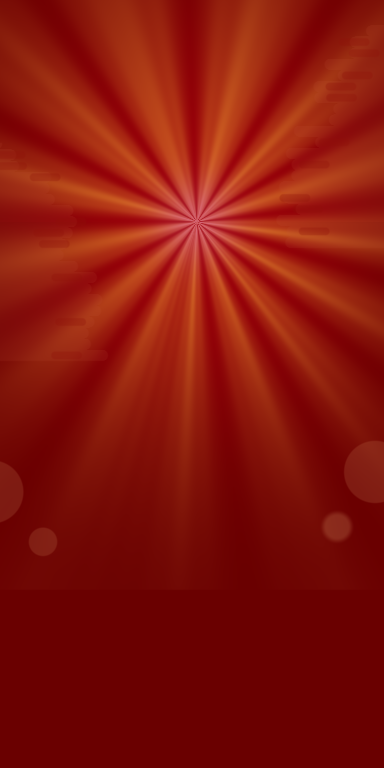
Reproduce this background procedurally as a WebGL 1 fragment shader.

```glsl
precision highp float;
// A red and orange sunburst fading into a flat deep red floor.
// Rays come from a cosine over a warped angle, each with its own streak; two
// faint ragged bar panels sit at the sides, pale discs float near the floor.

uniform vec2 u_resolution;

float hash(vec2 p) {
  vec3 q = fract(vec3(p.xyx) * 0.1031);
  q += dot(q, q.yzx + 33.33);
  return fract((q.x + q.y) * q.z);
}

// Ray brightness by clockwise angle from straight up; the warp varies spacing.
float rayLight(float angle) {
  float below = pow(max(-cos(angle - 0.05), 0.0), 20.0);
  float warp = 0.072 - 0.091 * cos(angle) - 0.188 * sin(angle)
             + 0.035 * cos(2.0 * angle) - 0.03 * sin(3.0 * angle) - 0.06 * below;
  float turn = 14.0 * (angle + warp) / 6.28319;
  float across = fract(turn);
  float ray = mod(floor(turn), 14.0);

  // Dark gaps, narrow at the top, wider at the sides, one faint near the base
  float gap = pow(0.5 + 0.5 * cos(6.28319 * turn), 1.9 + 1.7 * max(cos(angle), 0.0));
  gap *= 1.0 - 0.7 * pow(max(cos(angle + 2.88), 0.0), 60.0);

  // A bright streak off the middle of each ray, over fine threads
  float offset = (across - 0.36 - 0.28 * hash(vec2(ray, 4.0))) * 9.0;
  float streak = exp(-offset * offset) * (0.5 + 0.5 * hash(vec2(ray, 9.0)));
  float threads = 0.05 * cos(6.28319 * 4.0 * turn + 3.0 * sin(2.0 * angle));
  return (1.0 - gap) * (0.65 + 0.45 * streak + threads);
}

// Side panel, x measured inward from its edge: x = cover, y = darker pills.
vec2 barPanel(float x, float y, float bottom, float top, float seed, float px) {
  const float rowHeight = 0.029;
  float row = floor((y - bottom) / rowHeight);
  float rowY = y - bottom - (row + 0.5) * rowHeight;
  float h = clamp((row + 0.5) * rowHeight / (top - bottom), 0.0, 1.0);
  float width = 0.26 - 0.23 * h * h + 0.09 * (hash(vec2(row, seed)) - 0.5);
  float cap = sqrt(max(0.00021 - rowY * rowY, 0.0)) - 0.0145;
  float inside = smoothstep(-px, px, y - bottom)
               * (1.0 - smoothstep(-px, px, y - top));
  float cover = inside * (1.0 - smoothstep(-px, px, x - width - cap));

  float pillX = width * (0.55 + 0.4 * hash(vec2(row, seed + 7.0)));
  float pill = length(vec2(max(abs(x - pillX) - 0.03, 0.0), rowY)) - 0.01;
  float present = step(0.45, hash(vec2(row, seed + 13.0)));
  return vec2(cover, inside * present * (1.0 - smoothstep(-px, px, pill)));
}

float disc(vec2 p, vec2 center, float radius, float blur) {
  return 1.0 - smoothstep(-blur, blur, length(p - center) - radius);
}

void main() {
  // The canvas spans 1 unit across and 2 units up.
  vec2 p = gl_FragCoord.xy / u_resolution * vec2(1.0, 2.0);
  float px = 1.0 / u_resolution.x;
  vec3 floorRed = vec3(0.415, 0.0, 0.0);

  // Sunburst: the glow stretches vertically and narrows toward the lower sides
  vec2 v = p - vec2(0.513, 1.422);
  float d = length(v);
  float reach = length(v * (v.y > 0.0 ? vec2(1.0, 0.85) : vec2(1.1, 0.94)));
  float glow = 1.0 - smoothstep(0.03, 0.96, reach);
  float light = rayLight(atan(v.x, v.y + 0.00001) + 0.017);
  light *= 1.0 - 0.2 * smoothstep(0.1, 0.6, -v.y);
  vec3 shade = mix(floorRed, vec3(0.62, 0.01, 0.04), pow(glow, 1.4));
  vec3 beam = mix(vec3(0.45, 0.04, 0.02), vec3(0.81, 0.36, 0.13), glow);
  vec3 color = mix(shade, beam, light);

  // Pink core
  float core = exp(-d * d / 0.011);
  color = mix(color, vec3(0.84, 0.4, 0.5), core * (0.3 + 0.6 * light));

  // Ragged panels of rounded bars
  vec2 left = barPanel(p.x, p.y, 1.06, 1.628, 3.0, px);
  vec2 right = barPanel(1.0 - p.x, p.y, 1.354, 1.948, 21.0, px);
  color = mix(color, vec3(0.75, 0.32, 0.22), 0.13 * max(left.x, right.x));
  color = mix(color, vec3(0.56, 0.06, 0.03), 0.3 * max(left.y, right.y));

  // Flat floor
  color = mix(floorRed, color, smoothstep(-px, px, p.y - 0.464));

  // Floating discs, the last one soft
  float discs = disc(p, vec2(-0.021, 0.719), 0.082, px);
  discs = max(discs, disc(p, vec2(0.112, 0.589), 0.037, px));
  discs = max(discs, disc(p, vec2(0.977, 0.771), 0.081, px));
  discs = max(discs, 1.5 * disc(p, vec2(0.878, 0.628), 0.037, 0.009));
  color = mix(color, vec3(0.75, 0.45, 0.3), 0.23 * discs);

  gl_FragColor = vec4(color, 1.0);
}
```
